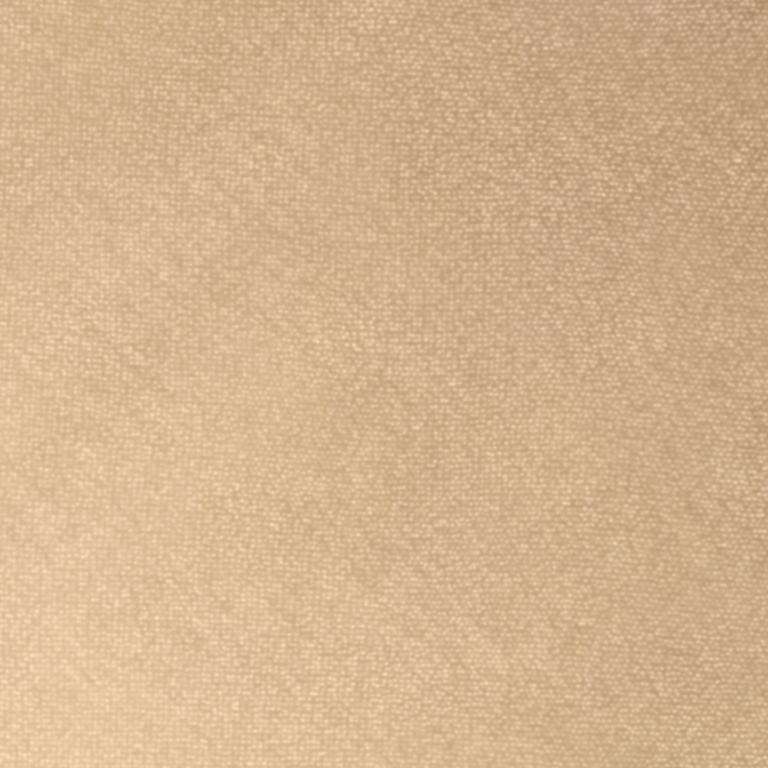
Give the GLSL for this texture, as a three.js fragment shader.

```glsl
// Fine beige woven cloth under soft light falling from the lower left.
// Jittered round stitches form a weave that slips from square to offset rows;
// value noise adds fibre grit, diagonal thread streaks, folds and mottled dye.
#define STITCHES vec2(128.0, 140.0)
#define WEAVE_DEPTH 0.094
#define STITCH_VARIATION 0.85
#define GRIT_DEPTH 0.048
#define STREAK_DEPTH 0.046
#define FOLD_DEPTH 0.026
#define MOTTLE_DEPTH 0.036
#define TINT_DEPTH 0.016
#define LIGHT_LOWER_LEFT vec3(0.925, 0.797, 0.654)
#define LIGHT_LOWER_RIGHT vec3(0.806, 0.686, 0.542)
#define LIGHT_UPPER_LEFT vec3(0.835, 0.711, 0.570)
#define LIGHT_UPPER_RIGHT vec3(0.756, 0.624, 0.500)

varying vec2 vUv;

float hash(vec2 p) {
  vec3 q = fract(p.xyx * 0.1031);
  q += dot(q, q.yzx + 33.33);
  return fract((q.x + q.y) * q.z);
}

// Value noise, centred on zero
float noise(vec2 p) {
  vec2 cell = floor(p);
  vec2 f = fract(p);
  f = f * f * (3.0 - 2.0 * f);
  float low = mix(hash(cell), hash(cell + vec2(1.0, 0.0)), f.x);
  float high = mix(hash(cell + vec2(0.0, 1.0)), hash(cell + 1.0), f.x);
  return mix(low, high, f.y) - 0.5;
}

vec2 rotate(vec2 p, float angle) {
  float c = cos(angle);
  float s = sin(angle);
  return vec2(c * p.x - s * p.y, s * p.x + c * p.y);
}

// Sum of soft stitches; slip moves every other row sideways
float weave(vec2 p, float slip) {
  float row = floor(p.y);
  float height = 0.0;
  for (int j = -1; j <= 1; j++) {
    float y = row + float(j);
    float shift = slip * mod(y, 2.0);
    float column = floor(p.x - shift);
    for (int i = -1; i <= 1; i++) {
      vec2 id = vec2(column + float(i), y) + 300.0;
      vec2 jitter = vec2(hash(id + 17.0), hash(id + 71.0)) - 0.5;
      vec2 centre = vec2(column + float(i) + shift + 0.5, y + 0.5);
      vec2 d = (p - centre - 0.4 * jitter) / vec2(0.42, 0.39);
      float gloss = 1.0 + STITCH_VARIATION * (hash(id) - 0.5);
      gloss += 0.4 * smoothstep(0.94, 1.0, hash(id + 131.0));
      height += gloss * exp(-dot(d, d));
    }
  }
  return height - 0.52;
}

void main() {
  // Broad light across the cloth
  vec2 light = smoothstep(-0.15, 1.15, vUv);
  vec3 lower = mix(LIGHT_LOWER_LEFT, LIGHT_LOWER_RIGHT, light.x);
  vec3 upper = mix(LIGHT_UPPER_LEFT, LIGHT_UPPER_RIGHT, light.x);
  vec3 colour = mix(lower, upper, light.y);

  // Slightly bent weave, crisper away from the light
  vec2 bend = vec2(noise(vUv * 4.0 + 9.0), noise(vUv * 4.0 + 43.0));
  vec2 cloth = rotate(vUv, 0.04) + 0.014 * bend;
  float slip = 0.5 * smoothstep(0.1, 0.8, vUv.x + 0.8 * noise(vUv * 5.0 + 77.0));
  float crispness = mix(0.75, 1.20, 0.6 * vUv.x + 0.4 * vUv.y);
  crispness *= 1.0 + 0.4 * noise(vUv * 9.0 + 5.0);
  float fibre = WEAVE_DEPTH * weave(cloth * STITCHES, slip);
  fibre += GRIT_DEPTH * noise(cloth * 190.0 + 400.0);
  float shade = crispness * fibre;

  // Thread streaks fall to the right, folds rise to the right
  float falling = vUv.x - vUv.y + 3.0;
  float rising = vUv.x + vUv.y + 3.0;
  float streakMask = 0.5 + noise(vUv * 6.0 + 21.0);
  shade += STREAK_DEPTH * streakMask * noise(vec2(falling * 14.0, rising * 95.0));
  shade += FOLD_DEPTH * noise(vec2(rising * 1.6, falling * 6.0));

  // Mottling from patches down to clumps of stitches
  float mottle = 0.4 * noise(vUv * 13.0 + 60.0);
  mottle += 0.6 * noise(vUv * 62.0 + 90.0);
  shade += MOTTLE_DEPTH * mottle;

  // Dye drifts between rosy and straw
  float tint = noise(vUv * 7.0 + 35.0) + 0.7 * noise(vUv * 60.0 + 14.0);
  colour += shade * vec3(0.97, 1.0, 1.06);
  colour += TINT_DEPTH * tint * vec3(0.2, -0.3, 1.0);
  gl_FragColor = vec4(clamp(colour, 0.0, 1.0), 1.0);
}
```
